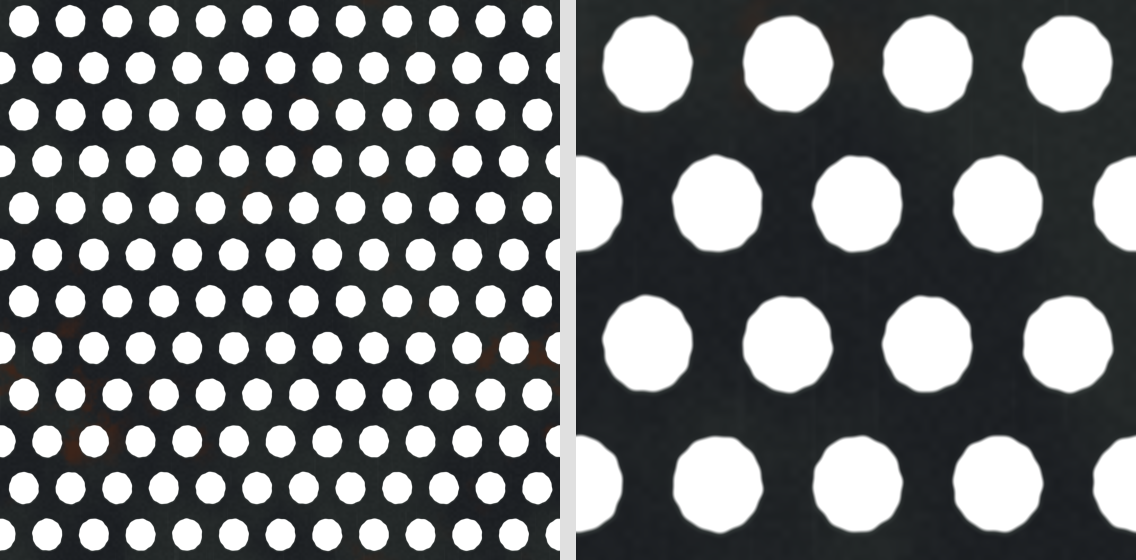
Left, the full canvas; right, a detail of the centre.
This texture is drawn by a WebGL 1 fragment shader. Its source:

```glsl
precision highp float;
// Dark, faintly rusted steel sheet with staggered round perforations over white.

uniform vec2 u_resolution;

const float COUNT = 12.0;                    // holes across and rows down
const vec2 HOLE_RADII = vec2(0.319, 0.343);  // in cell units
const vec2 GRID_SHIFT = vec2(0.012, 0.043);
const vec3 COOL_STEEL = vec3(0.112, 0.124, 0.138);
const vec3 WARM_STEEL = vec3(0.142, 0.160, 0.160);
const vec3 RUST = vec3(0.27, 0.14, 0.085);
const vec3 RIM = vec3(0.22, 0.25, 0.24);
const vec3 BACKDROP = vec3(1.0);

float hash(vec2 p) {
  return fract(sin(dot(p, vec2(127.1, 311.7))) * 43758.5453);
}

// Value noise that wraps after "period" lattice steps.
float wrapNoise(vec2 p, vec2 period, float seed) {
  vec2 i = floor(p);
  vec2 f = fract(p);
  f = f * f * (3.0 - 2.0 * f);
  vec2 lo = mod(i, period) + seed;
  vec2 hi = mod(i + 1.0, period) + seed;
  return mix(mix(hash(lo), hash(vec2(hi.x, lo.y)), f.x),
             mix(hash(vec2(lo.x, hi.y)), hash(hi), f.x), f.y);
}

// Layered noise; doubling a whole period keeps it tileable.
float wrapFbm(vec2 uv, vec2 period, float seed) {
  float sum = 0.0;
  float weight = 0.5;
  for (int k = 0; k < 4; k++) {
    sum += weight * wrapNoise(uv * period, period, seed);
    period *= 2.0;
    seed += 17.0;
    weight *= 0.5;
  }
  return sum / 0.9375;
}

// Offset from the nearest hole centre (xy) and the wrapped cell index (zw).
vec4 staggeredCell(vec2 uv) {
  vec2 p = uv * COUNT - GRID_SHIFT;
  float row = floor(p.y);
  p.x += 0.5 * (1.0 - mod(row, 2.0));
  return vec4(fract(p) - 0.5, mod(floor(p), COUNT));
}

// Approximate signed distance to a slightly ragged ellipse.
float holeDistance(vec2 q, vec2 id) {
  float angle = atan(q.y, q.x);
  float phase = 6.2832 * hash(id + 3.0);
  float ragged = 0.010 * sin(9.0 * angle + phase)
               + 0.009 * sin(14.0 * angle - 2.0 * phase)
               + 0.007 * sin(5.0 * angle + 3.0 * phase);
  return (length(q / HOLE_RADII) - 1.0 + ragged) * HOLE_RADII.x;
}

vec3 steel(vec2 uv) {
  float mottling = wrapFbm(uv, vec2(6.0), 11.0);
  vec3 color = mix(COOL_STEEL, WARM_STEEL, smoothstep(0.38, 0.68, mottling));

  // Fine grain and sparse upright scuffs
  color += 0.018 * (wrapNoise(uv * 192.0, vec2(192.0), 5.0) - 0.5);
  float scuff = wrapNoise(uv * vec2(160.0, 14.0), vec2(160.0, 14.0), 41.0);
  color += 0.025 * smoothstep(0.82, 1.0, scuff) * mottling;

  // Small rust blooms inside broader stained zones
  float stain = smoothstep(0.48, 0.72, wrapFbm(uv, vec2(4.0), 73.0));
  float bloom = smoothstep(0.54, 0.80, wrapFbm(uv, vec2(22.0), 29.0));
  return mix(color, RUST, 0.75 * stain * bloom);
}

void main() {
  vec2 uv = gl_FragCoord.xy / u_resolution;
  vec4 cell = staggeredCell(uv);
  float d = holeDistance(cell.xy, cell.zw);
  float pixel = COUNT / min(u_resolution.x, u_resolution.y);
  float blur = max(0.75 * pixel, 0.016);

  // Faint worn lip, strongest on the lower edge of each hole
  float lowerEdge = smoothstep(0.05, -0.32, cell.y);
  float lip = (1.0 - smoothstep(0.0, 0.045, abs(d))) * mix(0.15, 0.7, lowerEdge);
  vec3 color = mix(steel(uv), RIM, lip);

  color = mix(BACKDROP, color, smoothstep(-blur, blur, d));
  gl_FragColor = vec4(color, 1.0);
}
```
